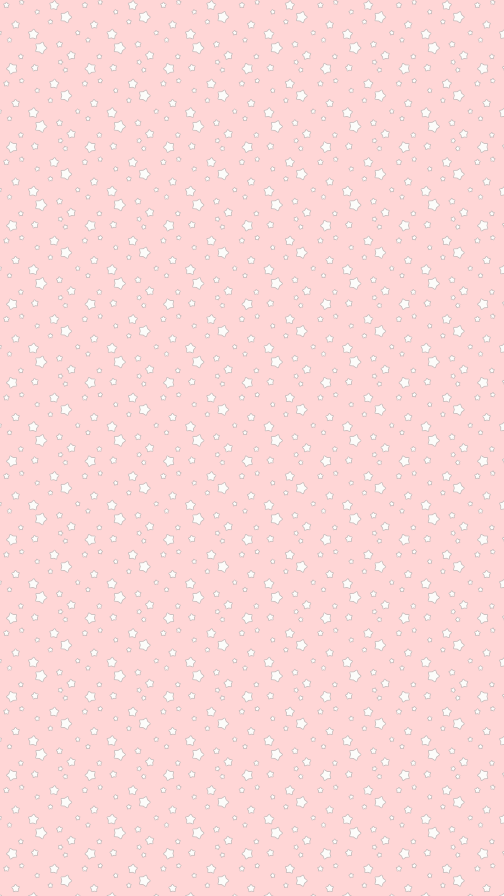
Reproduce this pattern procedurally as a WebGL 2 fragment shader.

```glsl
#version 300 es
precision highp float;
// Small white outlined stars scattered over a pale pink repeating tile.

uniform vec2 u_resolution;
out vec4 fragColor;

const vec3 PINK = vec3(1.0, 0.84, 0.84);
const vec3 WHITE = vec3(0.99, 0.99, 0.98);
const vec3 OUTLINE = vec3(0.78, 0.735, 0.735);

const float TILES_ACROSS = 6.42;
const int STARS_PER_TILE = 18;
const float LINE_HALF_WIDTH = 0.005;

vec2 hash2(float n) {
    return fract(sin(n * vec2(127.1, 311.7) + vec2(3.1, 7.7)) * 43758.5);
}

mat2 rotation(float angle) {
    float c = cos(angle), s = sin(angle);
    return mat2(c, s, -s, c);
}

// Signed distance to a five-pointed star with its first tip upwards.
float starDistance(vec2 p, float radius, float innerRatio) {
    vec2 foldA = vec2(0.80902, -0.58779);
    vec2 foldB = vec2(-foldA.x, foldA.y);
    p.x = abs(p.x);
    p -= 2.0 * max(dot(foldA, p), 0.0) * foldA;
    p -= 2.0 * max(dot(foldB, p), 0.0) * foldB;
    p.x = abs(p.x);
    p.y -= radius;
    vec2 edge = innerRatio * vec2(-foldA.y, foldA.x) - vec2(0.0, 1.0);
    float along = clamp(dot(p, edge) / dot(edge, edge), 0.0, radius);
    return length(p - edge * along) * sign(p.y * edge.x - p.x * edge.y);
}

// Jittered point of a lattice that wraps evenly around the tile.
vec2 starCentre(float index) {
    vec2 lattice = index * vec2(5.0, 7.0) / float(STARS_PER_TILE);
    return fract(lattice + 0.13 * (hash2(index) - 0.5));
}

// A few large stars, then progressively smaller ones.
float starRadius(float index) {
    return mix(0.080, 0.030, smoothstep(-2.0, 12.0, index));
}

// Distance to the nearest star, wrapping around the tile borders.
float starField(vec2 tilePos) {
    float nearest = 1.0;
    for (int i = 0; i < STARS_PER_TILE; i++) {
        float index = float(i);
        vec2 offset = fract(tilePos - starCentre(index) + 0.5) - 0.5;
        float tilt = 0.7 * (hash2(index + 40.0).x - 0.5);
        float radius = starRadius(index);
        float rounding = 0.12 * radius;
        float d = starDistance(rotation(tilt) * offset, radius - rounding, 0.66);
        nearest = min(nearest, d - rounding);
    }
    return nearest;
}

void main() {
    // Tile coordinates and the size of one pixel in them
    float pixel = TILES_ACROSS / u_resolution.x;
    vec2 tilePos = gl_FragCoord.xy * pixel + vec2(0.45, 0.2);
    float d = starField(tilePos);

    // White fill, then a thin soft outline
    float soft = 0.65 * pixel;
    float fill = 1.0 - smoothstep(-soft, soft, d);
    float line = 1.0 - smoothstep(LINE_HALF_WIDTH - soft, LINE_HALF_WIDTH + soft, abs(d));
    vec3 color = mix(PINK, WHITE, fill);
    color = mix(color, OUTLINE, line);

    fragColor = vec4(color, 1.0);
}
```
